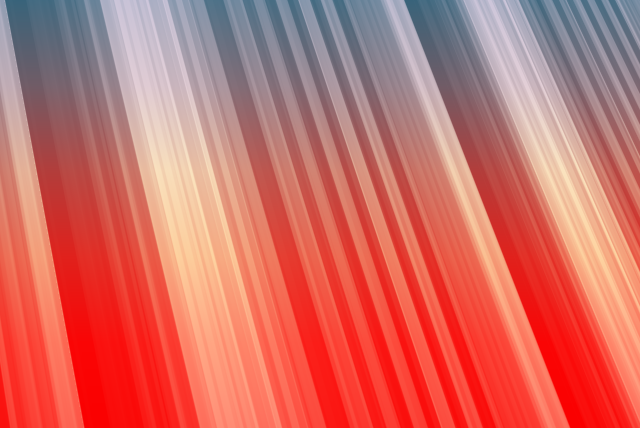
A Shadertoy shader for this background:

```glsl
const float FAN_SHIFT = 0.1224;    // sideways drift from top to bottom
const float FAN_SPREAD = 0.217;    // widening of the fan towards the bottom
const float FOLD_START = 0.0065;   // first sharp fold along the top edge
const float FOLD_WIDTH = 0.6237;
const float RIGHT_SQUEEZE = 1.6;   // the right fold is narrower
const float RIM_LIGHT = 0.66;      // light level at the end of a fold
const float STRIPE_START = 0.583;
const float STRIPE_PITCH = 0.0563;
const float STRIPE_DARK = 0.12;
const float STRIPE_LIGHT = 0.43;
const float GRAIN_CELLS = 34.0;    // coarsest fine stripes per fold
const float GRAIN_GAIN = 0.20;

const vec3 SHADE[6] = vec3[6](
    vec3(0.22, 0.39, 0.48), vec3(0.44, 0.36, 0.40), vec3(0.70, 0.24, 0.23),
    vec3(0.88, 0.13, 0.11), vec3(0.98, 0.02, 0.02), vec3(0.98, 0.00, 0.00));
const vec3 LIGHT[6] = vec3[6](
    vec3(0.84, 0.80, 0.88), vec3(0.92, 0.84, 0.87), vec3(1.00, 0.93, 0.78),
    vec3(1.00, 0.87, 0.66), vec3(1.00, 0.71, 0.56), vec3(1.00, 0.60, 0.50));

float hash(float n) {
    return fract(sin(n * 127.1 + 3.7) * 4375.85);
}

float gradientNoise(float x) {
    float i = floor(x), f = x - i;
    float a = (hash(i) * 2.0 - 1.0) * f;
    float b = (hash(i + 1.0) * 2.0 - 1.0) * (f - 1.0);
    return 2.0 * mix(a, b, f * f * (3.0 - 2.0 * f));
}

float edge(float t, float at, float blur) {
    return smoothstep(at - blur, at + blur, t);
}

float band(float t, float from, float to, float blur) {
    return edge(t, from, blur) - edge(t, to, blur);
}

// Flat fine stripes whose levels come from noise, in three sizes
float grain(float t, float seed, float blur) {
    float sum = 0.0, cells = GRAIN_CELLS, gain = 1.0;
    for (int k = 0; k < 3; k++) {
        float x = t * cells + 0.37 * float(k);
        float i = floor(x);
        float blend = smoothstep(0.0, min(2.0 * blur * cells, 1.0), x - i);
        float offset = seed * 13.3 + float(k) * 5.1;
        sum += gain * mix(gradientNoise((i - 1.0) * 0.73 + offset),
                          gradientNoise(i * 0.73 + offset), blend);
        cells *= 1.9;
        gain *= 0.75;
    }
    return sum;
}

// Light level across one fold, t from 0 to 1
float foldLevel(float t, float blur) {
    // Dark shelves
    float level = 0.07 * edge(t, 0.055, blur) + 0.11 * edge(t, 0.125, blur)
                + 0.14 * edge(t, 0.20, blur);

    // Bright panel and its falling right side
    level += 0.42 * edge(t, 0.24, blur) + 0.14 * edge(t, 0.275, blur);
    level -= 0.16 * edge(t, 0.361, blur);
    level += 0.20 * band(t, 0.397, 0.409, blur);
    level -= 0.12 * edge(t, 0.409, blur) + 0.20 * edge(t, 0.463, blur);
    level -= 0.26 * band(t, 0.50, 0.549, blur);

    // Even run of dark and light stripes
    float phase = fract((t - STRIPE_START) / STRIPE_PITCH);
    float dark = band(phase, 0.25, 0.73, blur / STRIPE_PITCH);
    float stripes = mix(STRIPE_LIGHT, STRIPE_DARK, dark);
    level = mix(level, stripes, band(t, STRIPE_START, 0.865, blur));

    // Rise to the lit rim
    float rise = mix(0.28, 0.46, smoothstep(0.865, 0.95, t));
    rise = mix(rise, RIM_LIGHT, edge(t, 0.95, blur));
    return mix(level, rise, edge(t, 0.865, blur));
}

void mainImage(out vec4 fragColor, in vec2 fragCoord) {
    vec2 uv = fragCoord / iResolution.xy;
    float depth = 1.0 - uv.y;

    // Unfan the rays, then split them into folds
    float ray = (uv.x - FAN_SHIFT * depth) / (1.0 + FAN_SPREAD * depth);
    float along = (ray - FOLD_START) / FOLD_WIDTH;
    float fold = floor(along);
    float squeeze = fold > 0.5 ? RIGHT_SQUEEZE : 1.0;
    float t = (along - fold) * squeeze;
    float blur = 0.8 * squeeze / (iResolution.x * FOLD_WIDTH);

    float level = foldLevel(t, blur);
    level += GRAIN_GAIN * grain(t, fold, blur) * (0.2 + 0.8 * smoothstep(0.0, 0.35, level));
    level = mix(RIM_LIGHT, level, smoothstep(0.0, 2.0 * blur, t));

    // Vertical colour ramps for shade and light
    float stop = clamp(depth, 0.0, 0.9999) * 5.0;
    int i = int(stop);
    float blend = fract(stop);
    vec3 shade = mix(SHADE[i], SHADE[i + 1], blend);
    vec3 light = mix(LIGHT[i], LIGHT[i + 1], blend);
    fragColor = vec4(mix(shade, light, clamp(level, 0.0, 1.0)), 1.0);
}
```
